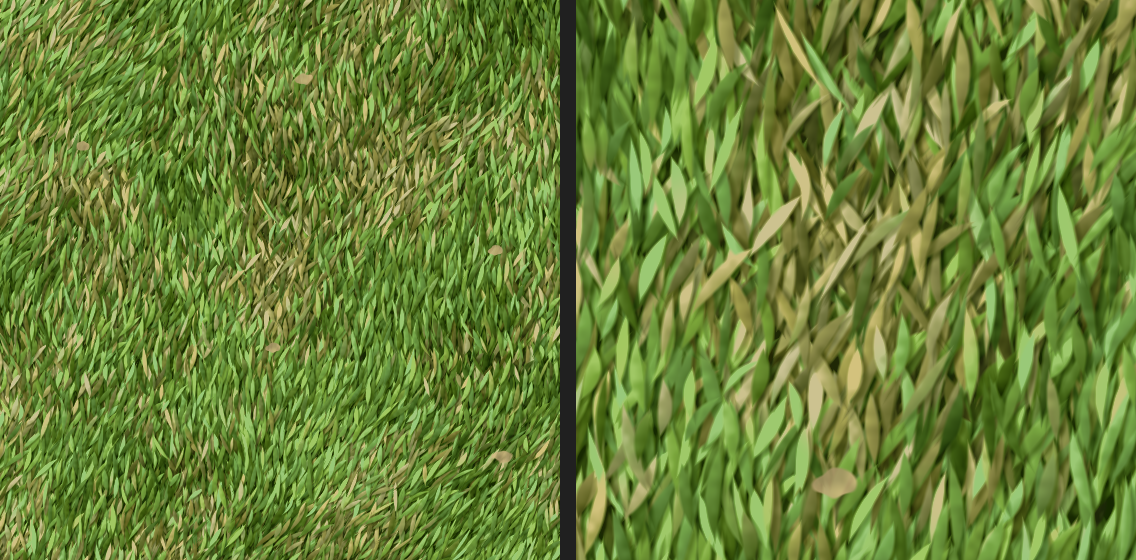
Left: the whole. Right: its middle third, enlarged.
Reproduce this texture procedurally as a Shadertoy shader.

```glsl
// Sunlit lawn: short overlapping grass blades with dry straw patches and a few crumbs of soil.

const int LAYERS = 11;
const vec2 CELL = vec2(0.021, 0.034);   // spacing of blades within one layer
const float SOFT = 0.0013;              // edge softness
const float MEAN_LEAN = 0.27;           // blades lean to the right

const vec3 DEEP_SHADE = vec3(0.10, 0.15, 0.01);
const vec3 SHADE      = vec3(0.20, 0.27, 0.05);
const vec3 MOSS       = vec3(0.30, 0.38, 0.11);
const vec3 LEAF       = vec3(0.43, 0.51, 0.23);
const vec3 BRIGHT     = vec3(0.53, 0.63, 0.30);
const vec3 GLINT      = vec3(0.69, 0.76, 0.47);
const vec3 SOIL       = vec3(0.76, 0.67, 0.47);

vec3 hash3(vec2 p) {
    vec3 k = vec3(dot(p, vec2(127.1, 311.7)),
                  dot(p, vec2(269.5, 183.3)),
                  dot(p, vec2(419.2, 371.9)));
    return fract(sin(k) * 43758.5453);
}

float noise(vec2 p) {
    vec2 i = floor(p), f = fract(p);
    f = f * f * (3.0 - 2.0 * f);
    float low = mix(hash3(i).x, hash3(i + vec2(1, 0)).x, f.x);
    float high = mix(hash3(i + vec2(0, 1)).x, hash3(i + vec2(1, 1)).x, f.x);
    return mix(low, high, f.y);
}

float fbm(vec2 p) {
    return 0.55 * noise(p) + 0.3 * noise(p * 2.1 + 7.3) + 0.15 * noise(p * 4.3 + 19.1);
}

float ramp(float a, float b, float x) {
    return clamp((x - a) / (b - a), 0.0, 1.0);
}

// Tone from 0 (shadow) to 1 (sunlit) turned into a grass colour
vec3 grassColor(float tone) {
    vec3 c = mix(DEEP_SHADE, SHADE, ramp(0.03, 0.135, tone));
    c = mix(c, MOSS, ramp(0.135, 0.32, tone));
    c = mix(c, LEAF, ramp(0.32, 0.555, tone));
    c = mix(c, BRIGHT, ramp(0.555, 0.775, tone));
    return mix(c, GLINT, ramp(0.775, 0.95, tone));
}

// Blade coordinates: x across, y along from -1 (root) to 1 (tip)
vec2 bladeSpace(vec2 p, float angle, float halfLength, float bend) {
    vec2 dir = vec2(sin(angle), cos(angle));
    float along = dot(p, dir) / halfLength;
    float across = dot(p, vec2(dir.y, -dir.x)) - bend * along * along;
    return vec2(across, along);
}

float bladeEdge(vec2 q, float halfWidth) {
    return abs(q.x) - halfWidth * (1.0 - q.y * q.y);
}

// Paints one layer over surface = (tone, dryness, hue)
vec3 paintLayer(vec3 surface, vec2 uv, float layer, float dryPatch, float lean, float light) {
    vec2 p = uv + hash3(vec2(layer, 3.7)).xy;
    vec2 home = floor(p / CELL);
    float depth = layer / float(LAYERS) - 0.5;
    for (int j = -1; j <= 1; j++)
    for (int i = -1; i <= 1; i++) {
        vec2 id = home + vec2(i, j);
        vec3 place = hash3(id + layer * 17.3);
        vec3 form = hash3(id + layer * 31.7 + 5.1);
        vec3 look = hash3(id + layer * 23.9 + 11.4);

        float spread = mix(0.75, 1.25, dryPatch);
        float angle = lean + spread * (place.z - 0.5) * (0.6 + form.z);
        float halfLength = mix(0.014, 0.029, form.x);
        float halfWidth = mix(0.0024, 0.0047, form.y);
        vec2 offset = p - (id + place.xy) * CELL;
        vec2 q = bladeSpace(offset, angle, halfLength, 0.006 * (form.z - 0.5));

        // Soft shadow thrown down and to the right
        float shadowEdge = bladeEdge(q - vec2(0.003, -0.08), halfWidth);
        surface.x *= 1.0 - 0.42 * smoothstep(0.002, -0.002, shadowEdge);

        // Lit left flank, darker root
        float side = clamp(q.x / halfWidth, -1.0, 1.0);
        float tone = 0.62 + 0.85 * (look.x - 0.5) + 0.14 * q.y - 0.09 * side
                   + 0.18 * depth + light;
        float dry = smoothstep(-0.15, 0.15, dryPatch - look.y);
        float cover = smoothstep(SOFT, -SOFT, bladeEdge(q, halfWidth));
        surface = mix(surface, vec3(tone, dry, look.z), cover);
    }
    return surface;
}

// Ragged pale crumb of soil
float crumb(vec2 p, float radius) {
    float ragged = 0.5 * (noise(p * 130.0 + radius * 900.0) - 0.5);
    float d = length(p * vec2(1.0, 1.6)) / radius + ragged;
    return smoothstep(1.1, 0.85, d);
}

void mainImage(out vec4 fragColor, in vec2 fragCoord) {
    vec2 uv = fragCoord / iResolution.y;

    // Slow variation over the lawn
    float dryHeart = exp(-7.0 * dot(uv - vec2(0.25, 0.6), uv - vec2(0.25, 0.6)));
    float dryPatch = clamp(1.5 * fbm(uv * 6.0 + 2.0) - 0.53 + 0.32 * dryHeart, 0.03, 0.9);
    float lean = MEAN_LEAN + 0.8 * (noise(uv * 5.0 + 40.0) - 0.5);
    float light = 0.5 * (fbm(uv * 7.0 + 60.0) - 0.5);

    vec3 surface = vec3(0.12, dryPatch, 0.5);
    for (int n = 0; n < LAYERS; n++)
        surface = paintLayer(surface, uv, float(n), dryPatch, lean, light);

    // Fine mottling, then green, straw and bluish tints
    float tone = surface.x + 0.16 * (noise(uv * 190.0) - 0.5);
    vec3 tint = mix(vec3(-0.055, 0.02, -0.03), vec3(0.09, 0.0, 0.045), surface.y);
    tint += vec3(-0.03, 0.0, 0.08) * (surface.z - 0.5);
    vec3 color = grassColor(tone) + tint * (0.35 + clamp(tone, 0.0, 1.0));

    for (int n = 0; n < 5; n++) {
        vec3 h = hash3(vec2(float(n), 8.2));
        float radius = mix(0.008, 0.026, h.z * h.z);
        color = mix(color, SOIL * (0.85 + 0.3 * noise(uv * 110.0)), 0.85 * crumb(uv - h.xy, radius));
    }
    fragColor = vec4(clamp(color, 0.0, 1.0), 1.0);
}
```
